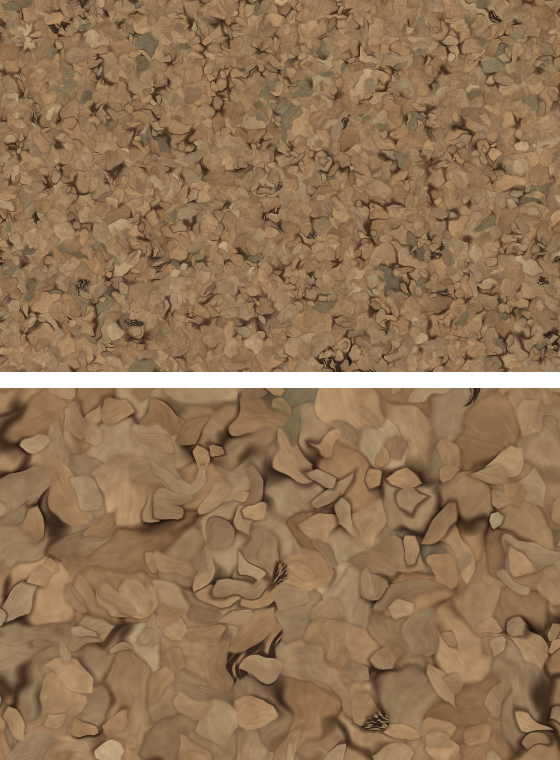
Top, the full canvas; bottom, a detail of the centre.
Give the GLSL for this texture, as a Shadertoy shader.

```glsl
// Pressed cork board: angular granules packed as a weighted polygon Voronoi,
// overlaid with scattered smaller chips and crumbs. Dark cavities open along
// some seams; each granule has its own tint, tilt and fibre direction.

#define GRAIN_ROWS 20.0
#define CHIP_ROWS 32.0
#define CRUMB_ROWS 50.0
#define CHIP_SHARE 0.42
#define CRUMB_SHARE 0.22
#define ROUGHNESS 0.012
#define TINT_SPREAD 0.14
#define SEAM_DEPTH 0.56
#define CORK vec3(0.597, 0.478, 0.350)
#define OLIVE vec3(0.43, 0.38, 0.29)
#define PALE vec3(0.69, 0.60, 0.46)
#define CHAR vec3(0.22, 0.15, 0.11)

const float TAU = 6.2831853;

struct Layer { vec3 color; float reach; float seam; };

// Integer hash of a cell and a seed, three values in 0..1
vec3 hash3(vec2 cell, float seed) {
    uvec3 v = uvec3(ivec3(floor(vec3(cell, seed))) + 4096);
    v = v * 1664525u + 1013904223u;
    v.x += v.y * v.z; v.y += v.z * v.x; v.z += v.x * v.y;
    v ^= v >> 16u;
    v.x += v.y * v.z; v.y += v.z * v.x; v.z += v.x * v.y;
    return vec3(v >> 8u) * exp2(-24.0);
}

// Smooth value noise, two independent channels
vec2 noise2(vec2 p, float seed) {
    vec2 i = floor(p), f = fract(p);
    f = f * f * (3.0 - 2.0 * f);
    vec2 low = mix(hash3(i, seed).xy, hash3(i + vec2(1, 0), seed).xy, f.x);
    vec2 high = mix(hash3(i + vec2(0, 1), seed).xy, hash3(i + 1.0, seed).xy, f.x);
    return mix(low, high, f.y);
}

vec2 direction(float angle) { return vec2(cos(angle), sin(angle)); }

// Darker cork also turns warmer
vec3 shade(vec3 color, float light) {
    return color * pow(vec3(max(light, 0.05)), vec3(1.0, 1.18, 1.28));
}

// Distance gauge of an irregular, slightly rounded polygon
float polygon(vec2 q, vec2 cell, float seed) {
    float d = 0.0;
    for (int k = 0; k < 6; k++) {
        vec3 h = hash3(cell, seed + 10.0 + float(k));
        float angle = (float(k) + 0.7 * h.x) * TAU / 6.0;
        d = max(d, dot(q, direction(angle)) / mix(0.75, 1.25, h.y));
    }
    return mix(d, length(q), 0.25);
}

vec3 grainColor(vec2 q, vec2 cell, float seed) {
    vec3 h = hash3(cell, seed + 2.0), kind = hash3(cell, seed + 3.0);
    vec3 color = CORK * (1.0 + (h.z - 0.5) * vec3(0.05, -0.01, -0.09));
    color = mix(color, OLIVE, 0.75 * step(kind.x, 0.045));
    color = mix(color, PALE, 0.6 * step(0.955, kind.x));
    float fibre = noise2(q * vec2(5.0, 13.0) + cell * 7.0, seed + 4.0).x - 0.5;
    color = mix(color, CHAR, step(kind.y, 0.006) * smoothstep(-0.3, 0.1, fibre));
    float light = 1.0 + TINT_SPREAD * (h.x + h.y - 1.0);
    light += 0.11 * dot(q, direction(kind.z * TAU)) + 0.09 * fibre;
    return shade(color, light);
}

// Nearest two granules of one grid, blended across their seam
Layer granules(vec2 p, float rows, float share, float seed) {
    p *= rows;
    float d1 = 9.0, d2 = 9.0;
    vec2 q1 = vec2(0), q2 = vec2(0), cell1 = vec2(0), cell2 = vec2(0);
    for (int y = -2; y <= 2; y++)
    for (int x = -2; x <= 2; x++) {
        vec2 cell = floor(p) + vec2(x, y);
        vec3 place = hash3(cell, seed), form = hash3(cell, seed + 1.0);
        if (place.z > share) continue;
        vec2 axis = direction(form.x * TAU), r = p - cell - 0.15 - 0.7 * place.xy;
        float stretch = mix(1.0, 1.55, form.y);
        vec2 q = vec2(dot(r, axis) / stretch, dot(r, vec2(-axis.y, axis.x)) * stretch);
        float d = polygon(q, cell, seed) / mix(0.6, 1.1, form.z);
        if (d < d1) {
            d2 = d1; q2 = q1; cell2 = cell1;
            d1 = d; q1 = q; cell1 = cell;
        } else if (d < d2) { d2 = d; q2 = q; cell2 = cell; }
    }
    float soft = 2.5 * rows / iResolution.y;
    float other = 0.5 - 0.5 * smoothstep(0.0, soft, d2 - d1);
    vec3 color = mix(grainColor(q1, cell1, seed), grainColor(q2, cell2, seed), other);
    return Layer(color, d1, d2 - d1);
}

// Lay loose pieces over the ground, with a shadow in the cavities
vec3 overlay(vec3 ground, Layer top, float rows, float cavity) {
    float soft = 1.3 * rows / iResolution.y;
    float shadow = 1.0 - smoothstep(0.5, 0.8, top.reach);
    ground = shade(ground, 1.0 - shadow * mix(0.10, SEAM_DEPTH, cavity));
    return mix(top.color, ground, smoothstep(0.55 - soft, 0.55 + soft, top.reach));
}

void mainImage(out vec4 fragColor, in vec2 fragCoord) {
    vec2 uv = fragCoord / iResolution.y;

    // Ragged outlines
    vec2 p = uv + ROUGHNESS * (noise2(uv * 62.0, 90.0) - 0.5);
    p += 1.6 * ROUGHNESS * (noise2(uv * 24.0, 91.0) - 0.5);

    // Packed granules with seams that open into dark cavities
    float cavity = smoothstep(0.42, 0.88, noise2(uv * 31.0, 92.0).x);
    Layer base = granules(p, GRAIN_ROWS, 1.0, 100.0);
    float seam = 1.0 - smoothstep(0.0, mix(0.16, 0.42, cavity), base.seam);
    vec3 color = shade(base.color, 1.0 - seam * mix(0.12, SEAM_DEPTH, cavity));

    // Loose pieces
    color = overlay(color, granules(p, CHIP_ROWS, CHIP_SHARE, 200.0), CHIP_ROWS, cavity);
    color = overlay(color, granules(p, CRUMB_ROWS, CRUMB_SHARE, 300.0), CRUMB_ROWS, cavity);

    // Surface mottling and fine tooth
    float tooth = 0.07 * (noise2(uv * 85.0, 93.0).x - 0.5) + 0.07 * (noise2(uv * 190.0, 94.0).x - 0.5);
    fragColor = vec4(shade(color, 1.0 + tooth), 1.0);
}
```
